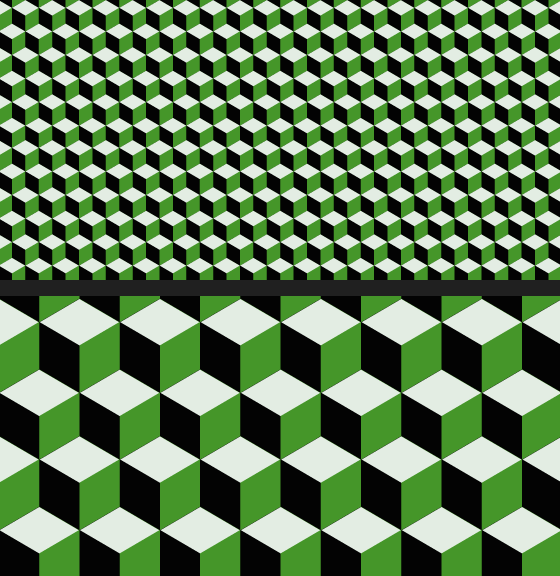
Top: the whole. Bottom: its middle third, enlarged.
Reproduce this pattern procedurally as a Shadertoy shader.

```glsl
// Tumbling blocks: rows of cubes seen from a corner, each with a pale top,
// a black left side and a green right side. Every pixel is folded into one
// hexagonal cube cell, and its position there selects the face.

#define COLUMN     0.0479   // width of one side face, in canvas heights
#define RISE       0.02804  // half height of a top face
#define BAND       0.5      // height of a band of six rows, slightly cropped
#define SHIFT      0.0052   // horizontal offset of the columns
#define TOP_SIZE   0.985    // top face size, 1.0 makes the tips touch
#define SAMPLES    4        // antialiasing samples per axis
#define TOP_COLOR   vec3(0.89, 0.93, 0.89)
#define LEFT_COLOR  vec3(0.01, 0.01, 0.01)
#define RIGHT_COLOR vec3(0.27, 0.59, 0.16)

// Position relative to the centre of the owning cube's top face, y downwards.
// The top face spans -1..1 on both axes; rows are 3 apart, columns 2.
vec2 cubeCell(vec2 q) {
    float row = floor(q.y / 3.0);
    float stagger = mod(row, 2.0);
    vec2 d = vec2(mod(q.x - stagger + 1.0, 2.0) - 1.0,
                  q.y - 3.0 * row - 1.0);

    // Above the slanted top edges lies a side face of the row above.
    if (d.y < abs(d.x) - 1.0) {
        d += vec2(d.x < 0.0 ? 1.0 : -1.0, 3.0);
    }
    return d;
}

vec3 cubeColor(vec2 p) {
    float down = mod(1.0 - p.y, BAND);
    vec2 d = cubeCell(vec2((p.x + SHIFT) / COLUMN, down / RISE));
    if (abs(d.x) + abs(d.y) < TOP_SIZE) return TOP_COLOR;
    return d.x < 0.0 ? LEFT_COLOR : RIGHT_COLOR;
}

void mainImage(out vec4 fragColor, in vec2 fragCoord) {
    // Average a grid of samples over the pixel.
    vec3 sum = vec3(0.0);
    for (int j = 0; j < SAMPLES; j++) {
        for (int i = 0; i < SAMPLES; i++) {
            vec2 offset = (vec2(i, j) + 0.5) / float(SAMPLES) - 0.5;
            sum += cubeColor((fragCoord + offset) / iResolution.y);
        }
    }
    fragColor = vec4(sum / float(SAMPLES * SAMPLES), 1.0);
}
```
